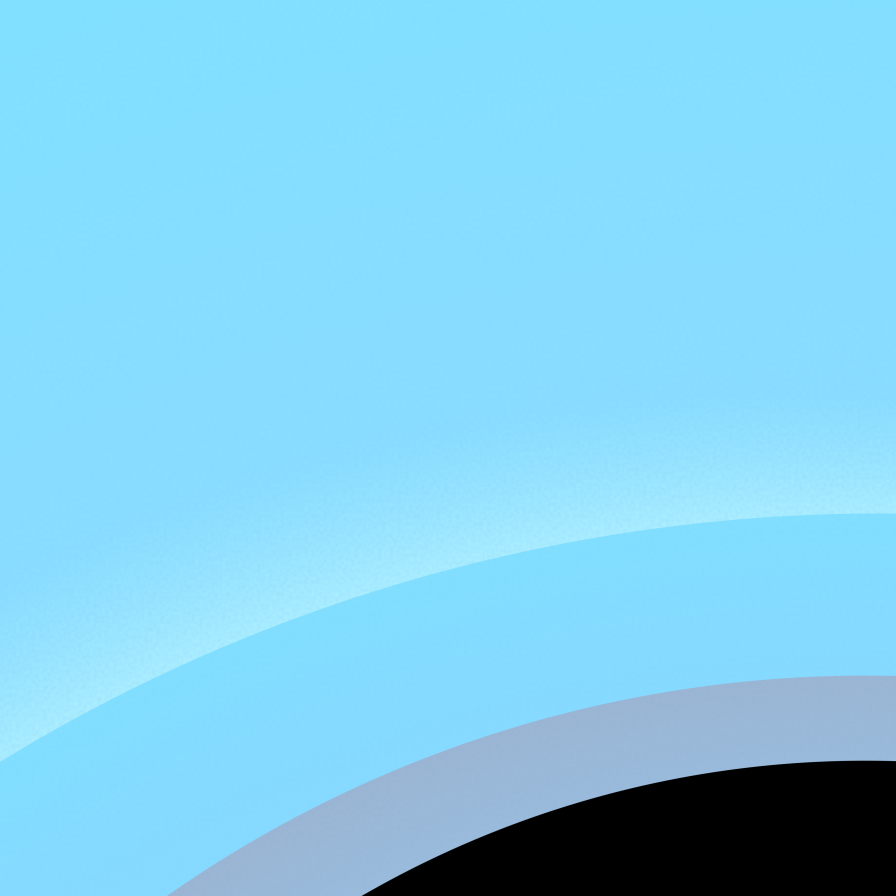
Reproduce this background procedurally as a WebGL 1 fragment shader.

```glsl
precision highp float;
// Pale blue sky with a grainy glow above nested planetary arcs: blue, grey and black.

uniform vec2 u_resolution;

// Discs: centre x, centre y, radius, in canvas units
const vec3 OUTER_DISC = vec3(0.983, -1.454, 1.881);
const vec3 MIDDLE_DISC = vec3(0.966, -1.113, 1.359);
const vec3 INNER_DISC = vec3(0.966, -0.972, 1.123);

const vec3 SKY_TOP = vec3(0.505, 0.878, 1.0);
const vec3 SKY_LOW = vec3(0.535, 0.862, 1.0);
const vec3 GLOW = vec3(0.655, 0.920, 1.0);
const vec3 BAND_RIM = vec3(0.505, 0.870, 1.0);
const vec3 BAND_DEEP = vec3(0.525, 0.850, 1.0);
const vec3 HAZE_RIM = vec3(0.605, 0.710, 0.830);
const vec3 HAZE_DEEP = vec3(0.600, 0.730, 0.860);
const vec3 CORE = vec3(0.0);

const float GLOW_WIDTH_LEFT = 0.185;
const float GLOW_WIDTH_RIGHT = 0.140;
const float GLOW_POWER = 1.4;
const float BAND_DEPTH = 0.19;
const float HAZE_DEPTH = 0.10;
const float GRAIN_SCALE = 230.0;
const float GRAIN_SKY = 0.008;
const float GRAIN_GLOW = 0.028;

// Random gradient direction for a lattice point
vec2 gradientAt(vec2 cell) {
  vec3 p = fract(vec3(cell.xyx) * vec3(0.1031, 0.1030, 0.0973));
  p += dot(p, p.yzx + 33.33);
  float angle = 6.28318 * fract((p.x + p.y) * p.z);
  return vec2(cos(angle), sin(angle));
}

float gradientNoise(vec2 p) {
  vec2 cell = floor(p);
  vec2 f = p - cell;
  vec2 fade = f * f * f * (f * (f * 6.0 - 15.0) + 10.0);
  vec2 e = vec2(1.0, 0.0);
  float a = dot(gradientAt(cell), f);
  float b = dot(gradientAt(cell + e.xy), f - e.xy);
  float c = dot(gradientAt(cell + e.yx), f - e.yx);
  float d = dot(gradientAt(cell + e.xx), f - e.xx);
  return mix(mix(a, b, fade.x), mix(c, d, fade.x), fade.y);
}

// Signed distance: negative inside the disc
float discDistance(vec2 p, vec3 disc) {
  return length(p - disc.xy) - disc.z;
}

// One inside the edge, zero outside, softened over about a pixel
float coverage(float distanceToEdge, float pixel) {
  return 1.0 - smoothstep(-0.7 * pixel, 0.7 * pixel, distanceToEdge);
}

void main() {
  float pixel = 1.0 / u_resolution.y;
  vec2 p = gl_FragCoord.xy * pixel;

  float outer = discDistance(p, OUTER_DISC);
  float middle = discDistance(p, MIDDLE_DISC);
  float inner = discDistance(p, INNER_DISC);
  float grain = gradientNoise(p * GRAIN_SCALE);

  // Sky and the glow that fades upward from the outer rim
  float glowWidth = mix(GLOW_WIDTH_LEFT, GLOW_WIDTH_RIGHT, p.x);
  float glow = pow(clamp(1.0 - outer / glowWidth, 0.0, 1.0), GLOW_POWER);
  vec3 color = mix(SKY_LOW, SKY_TOP, smoothstep(0.1, 0.85, outer));
  color = mix(color, GLOW, glow);
  color += grain * mix(GRAIN_SKY, GRAIN_GLOW, sqrt(glow));

  // Blue band, grey haze and black core
  vec3 band = mix(BAND_RIM, BAND_DEEP, clamp(-outer / BAND_DEPTH, 0.0, 1.0));
  vec3 haze = mix(HAZE_RIM, HAZE_DEEP, clamp(-middle / HAZE_DEPTH, 0.0, 1.0));
  color = mix(color, band + grain * GRAIN_SKY, coverage(outer, pixel));
  color = mix(color, haze + grain * GRAIN_SKY, coverage(middle, pixel));
  color = mix(color, CORE, coverage(inner, pixel));

  gl_FragColor = vec4(color, 1.0);
}
```
